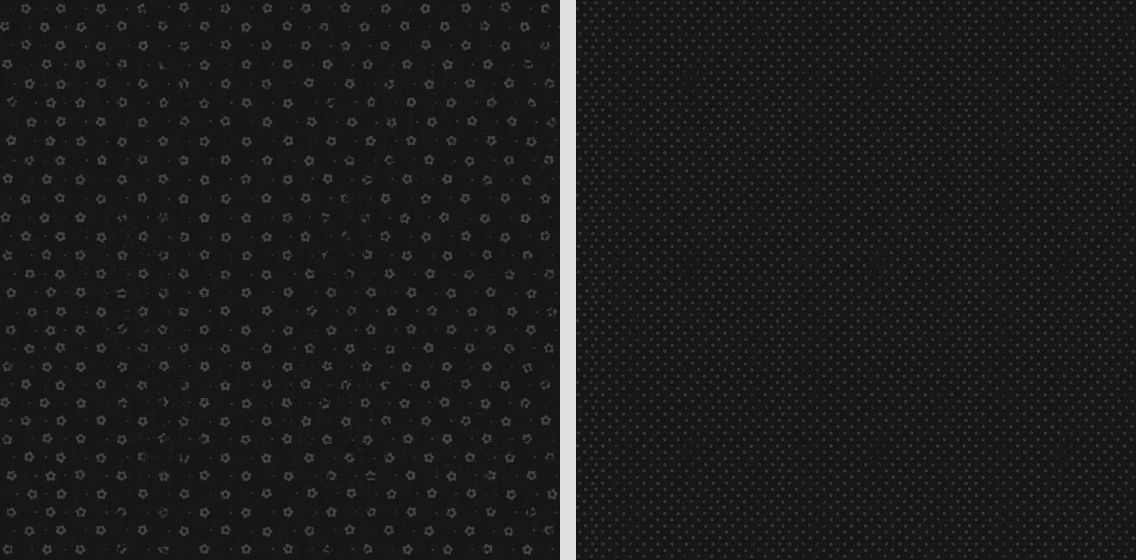
Left: one tile. Right: repeated 3 by 3.
Give the GLSL for this pattern, as a Shadertoy shader.

```glsl
// Charcoal cloth printed with staggered rows of small worn grey flowers and dots.

const float TAU = 6.28319;
const vec2 GRID = vec2(14.0, 30.0);      // flowers across, rows down
const vec3 CLOTH = vec3(0.088);
const vec3 INK = vec3(0.262);

float hash(vec2 p) {
    return fract(sin(dot(p, vec2(127.1, 311.7))) * 43758.5453);
}

// Value noise that wraps after a whole number of cells
float wrapNoise(vec2 p, vec2 period) {
    vec2 i = floor(p), f = fract(p);
    f = f * f * (3.0 - 2.0 * f);
    vec2 a = mod(i, period), b = mod(i + 1.0, period);
    return mix(mix(hash(a), hash(vec2(b.x, a.y)), f.x),
               mix(hash(vec2(a.x, b.y)), hash(b), f.x), f.y);
}

float coverage(float dist, float aa) {
    return 1.0 - smoothstep(-aa, aa, dist);
}

// Uneven printing: rows sway sideways, except in one steadier, shifted band
vec2 printDrift(vec2 home, vec2 id) {
    float steady = smoothstep(0.08, 0.13, home.x) * (1.0 - smoothstep(0.5, 0.56, home.x));
    float sway = 0.0061 * cos(TAU * 3.0 * (home.y - 0.785)) * (1.0 - steady);
    float shift = -0.034 * steady * (0.56 - home.x);
    float lift = 0.0045 * cos(TAU * home.y) - 0.002;
    vec2 jitter = vec2(hash(id + 3.1), hash(id + 8.7)) - 0.5;
    return vec2(sway + shift, lift) + jitter * vec2(0.002, 0.003);
}

// Five-petal ring with ragged edges and chips; wear runs from 0 to 1
float flowerDistance(vec2 p, vec2 id, float wear) {
    float angle = atan(p.y, p.x) + TAU * hash(id + 5.3);
    float radius = length(p);
    vec2 seed = 40.0 + 150.0 * vec2(hash(id + 1.9), hash(id + 6.4));
    float ragged = wrapNoise(p * 380.0 + seed, vec2(512.0)) - 0.5;
    float outer = radius - 0.0084 - 0.0011 * cos(5.0 * angle);
    float hole = 0.0033 + 0.0005 * cos(5.0 * angle + 2.0) - radius;
    float chip = wear - wrapNoise(p * 190.0 + seed.yx, vec2(512.0));
    return max(max(outer, hole) + 0.0018 * ragged, 0.0055 * chip);
}

// Ink from one flower and the dot to its left
float motif(vec2 uv, vec2 cell, float aa) {
    vec2 id = mod(cell, GRID);
    vec2 offset = vec2(0.21 + 0.5 * mod(id.y, 2.0), 0.5);
    vec2 drift = printDrift((id + offset) / GRID, id);
    vec2 p = uv - (cell + offset) / GRID - drift;

    float wornBand = 0.5 + 0.5 * cos(TAU * 3.0 * (id.x / GRID.x - 0.26));
    float wear = 0.08 + 0.5 * hash(id + 2.2) * wornBand * wornBand;
    float flower = coverage(flowerDistance(p, id, wear), aa);
    flower *= 0.92 + 0.12 * hash(id + 9.5);

    vec2 dotPoint = p + vec2(0.375 / GRID.x, 0.001 * (hash(id + 4.8) - 0.5));
    float dotRadius = mix(0.0014, 0.0023, hash(id + 7.6));
    float dotInk = coverage(length(dotPoint) - dotRadius, aa);
    dotInk *= mix(0.5, 0.8, hash(id + 11.2));
    return max(flower, dotInk);
}

// Faint threads both ways, with sparse glints in soft patches
float weave(vec2 uv) {
    vec2 across = vec2(96.0, 256.0), down = vec2(256.0, 48.0);
    float weft = wrapNoise(uv * across, across) - 0.5;
    float warp = wrapNoise(uv * down, down) - 0.5;
    float patches = smoothstep(0.5, 0.85, wrapNoise(uv * 7.0, vec2(7.0)));
    vec2 fine = vec2(220.0, 256.0);
    float glint = smoothstep(0.75, 1.0, wrapNoise(uv * fine, fine));
    return 0.012 * (weft + warp) + 0.045 * glint * (0.15 + patches);
}

void mainImage(out vec4 fragColor, in vec2 fragCoord) {
    vec2 uv = fragCoord / iResolution.xy;
    float aa = 0.65 / min(iResolution.x, iResolution.y);

    // Neighbouring cells catch motifs that drift over a border
    vec2 base = floor(uv * GRID);
    float ink = 0.0;
    for (int y = -1; y <= 1; y++) {
        for (int x = -1; x <= 1; x++) {
            ink = max(ink, motif(uv, base + vec2(x, y), aa));
        }
    }

    float thread = weave(uv);
    vec3 color = mix(CLOTH + thread, INK + 0.6 * thread, ink);
    fragColor = vec4(color, 1.0);
}
```
